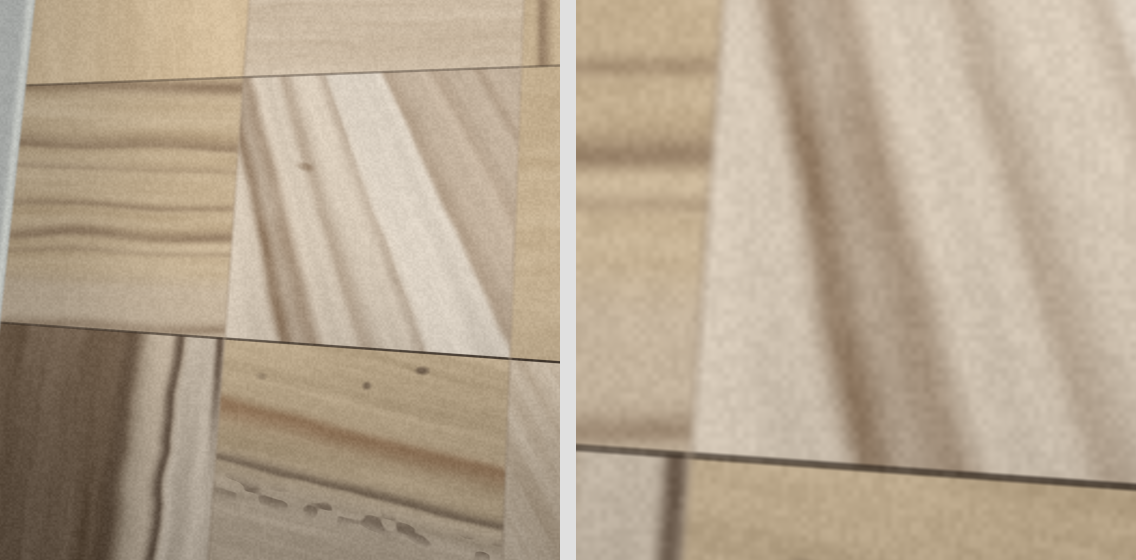
Left: the whole. Right: its middle third, enlarged.
Reproduce this texture procedurally as a WebGL 1 fragment shader.

```glsl
precision highp float;
uniform vec2 u_resolution;

const vec3 PALE = vec3(0.86, 0.82, 0.765);
const vec3 SAND = vec3(0.79, 0.725, 0.64);
const vec3 HONEY = vec3(0.76, 0.68, 0.56);
const vec3 TAN = vec3(0.67, 0.60, 0.52);
const vec3 BROWN = vec3(0.55, 0.46, 0.37);
const vec3 UMBER = vec3(0.39, 0.32, 0.26);
const vec3 WALL = vec3(0.64, 0.65, 0.64);

float hash(vec2 p) {
  p = fract(p * vec2(0.1031, 0.1137));
  p += dot(p, p.yx + 33.33);
  return fract((p.x + p.y) * p.x * 37.0);
}

float noise(vec2 p) {
  vec2 i = floor(p), f = fract(p);
  f = f * f * (3.0 - 2.0 * f);
  return mix(mix(hash(i), hash(i + vec2(1, 0)), f.x),
             mix(hash(i + vec2(0, 1)), hash(i + vec2(1, 1)), f.x), f.y);
}

float fbm(vec2 p) {
  return 0.55 * noise(p) + 0.3 * noise(p * 2.1 + 7.3) + 0.15 * noise(p * 4.3 + 19.1);
}

// Long streaks: x runs across the grain, y along it
float streaks(vec2 p, float frequency, float seed) {
  return fbm(vec2(p.x * frequency, p.y * 2.5) + seed) - 0.5;
}

// A vein with one crisp and one soft side
float vein(float across, float center, float crisp, float soft) {
  float d = across - center;
  d /= d < 0.0 ? crisp : soft;
  return exp(-d * d);
}

float knot(vec2 p, vec2 center, vec2 radius) {
  return 1.0 - smoothstep(0.3, 1.3, length((p - center) / radius));
}

// Seams of the slightly converging tile grid
float columnSeam(float k, float y) {
  return 0.0625 + 0.383 * k + 0.0535 * k * (k - 1.0) - (0.1085 - 0.035 * k) * (1.0 - y);
}

float rowSeam(float j, float x) {
  return 0.424 + 0.422 * j + x * (0.108 * j - 0.071);
}

vec3 plainTile(vec2 grain, vec3 base, float frequency, float contrast, float seed) {
  return base + contrast * streaks(grain, frequency, seed) * vec3(0.9, 1.0, 1.1);
}

// Level bands with dark veins
vec3 bandedTile(vec2 p) {
  float a = p.y + 0.035 * (p.x - 0.2) * smoothstep(0.85, 0.6, p.y);
  a += 0.012 * (noise(p * vec2(7, 12)) - 0.5);
  vec3 c = plainTile(vec2(a, p.x), HONEY, 32.0, 0.16, 3.0);
  c = mix(c, SAND, smoothstep(0.525, 0.48, a) * 0.8);
  float v = 0.8 * vein(a, 0.847, 0.014, 0.01) + 0.65 * vein(a, 0.74, 0.006, 0.018);
  v += 0.3 * vein(a, 0.698, 0.005, 0.009) + 0.55 * vein(a, 0.632, 0.006, 0.007);
  v += 0.75 * vein(a, 0.579, 0.008, 0.013) + 0.35 * vein(a, 0.55, 0.005, 0.007);
  v += 0.55 * vein(a, 0.418, 0.008, 0.012);
  return mix(c, BROWN, min(v, 1.0) * (0.7 + 0.5 * noise(p * vec2(8, 30))));
}

// Diagonal bands spreading toward the bottom
vec3 fannedTile(vec2 p) {
  float h = (0.865 - p.y) / 0.47;
  float a = (p.x + 0.051 * h) / (1.0 + 0.39 * h);
  a += 0.01 * (fbm(p * 9.0) - 0.5);
  vec3 c = mix(SAND, PALE, 0.55 + 0.45 * smoothstep(0.55, 0.6, a));
  c = mix(c, TAN * 1.08, 0.75 * smoothstep(0.678, 0.695, a));
  c += 0.11 * streaks(vec2(a, h * 0.3), 38.0, 11.0);
  float v = 0.85 * vein(a, 0.403, 0.009, 0.012) + 0.65 * vein(a, 0.438, 0.022, 0.012);
  v += 0.4 * vein(a, 0.502, 0.009, 0.016) + 0.33 * vein(a, 0.575, 0.013, 0.005);
  v += 0.3 * vein(a, 0.692, 0.008, 0.02) + 0.25 * vein(a, 0.78, 0.008, 0.02);
  v += 0.3 * vein(a, 0.86, 0.01, 0.015);
  v += 0.4 * knot(p + 0.2 * vec2(0.0, p.x - 0.54), vec2(0.545, 0.703), vec2(0.018, 0.008));
  return mix(c, BROWN, min(v, 1.0) * (0.75 + 0.35 * noise(p * 14.0)));
}

// Upright grain, dark on the left and pale on the right
vec3 darkTile(vec2 p) {
  float a = p.x - 0.14 * (p.y - 0.4) + 0.012 * (fbm(vec2(p.x * 3.0, p.y * 14.0)) - 0.5);
  vec3 c = mix(BROWN * 0.92, SAND, smoothstep(0.235, 0.275, a));
  c = mix(c, PALE, 0.5 * smoothstep(0.325, 0.345, a));
  c += 0.2 * streaks(vec2(a, p.y), 30.0, 23.0);
  float v = 0.85 * vein(a, 0.325, 0.012, 0.007) + 0.35 * vein(a, 0.24, 0.02, 0.012);
  v += 0.9 * vein(p.x, columnSeam(1.0, p.y) - 0.008, 0.008, 0.012) * smoothstep(0.12, 0.4, p.y);
  return mix(c, UMBER, min(v, 1.0));
}

// Sloping grain with knots and a trail of flecks
vec3 knottyTile(vec2 p) {
  float a = p.y + 0.25 * (p.x - 0.4) + 0.014 * (fbm(p * vec2(6, 14)) - 0.5);
  vec3 c = mix(SAND * 0.97, HONEY, smoothstep(0.12, 0.22, a));
  c += 0.16 * streaks(vec2(a, p.x), 42.0, 41.0);
  c = mix(c, vec3(0.58, 0.44, 0.32), 0.7 * vein(a, 0.277, 0.026, 0.013));
  float flecks = smoothstep(0.53, 0.7, noise(vec2(p.x * 36.0, a * 65.0)));
  float v = 0.6 * vein(a, 0.182, 0.006, 0.012) + 0.55 * flecks * vein(a, 0.135, 0.017, 0.015);
  v += 0.75 * knot(p, vec2(0.754, 0.338), vec2(0.014, 0.008));
  v += 0.6 * knot(p, vec2(0.655, 0.311), vec2(0.009, 0.008));
  v += 0.3 * knot(p, vec2(0.467, 0.328), vec2(0.01, 0.007));
  return mix(c, UMBER, min(v, 1.0));
}

vec3 pickColumn(vec3 left, vec3 middle, vec3 right, vec2 p) {
  float m1 = smoothstep(-0.003, 0.003, p.x - columnSeam(1.0, p.y));
  float m2 = smoothstep(-0.003, 0.003, p.x - columnSeam(2.0, p.y));
  return mix(mix(left, middle, m1), right, m2);
}

void main() {
  vec2 p = gl_FragCoord.xy / u_resolution;
  float wave = p.y + 0.025 * fbm(p * 9.0);

  // Three rows of three tiles
  vec3 topRight = mix(plainTile(p, HONEY, 30.0, 0.12, 5.0), BROWN, 0.8 * vein(p.x, 0.968, 0.009, 0.014));
  vec3 top = pickColumn(plainTile(p, HONEY * 1.07, 22.0, 0.1, 2.0),
                        plainTile(vec2(wave, p.x), SAND, 55.0, 0.1, 9.0), topRight, p);
  vec3 middle = pickColumn(bandedTile(p), fannedTile(p),
                           plainTile(vec2(wave, p.x), HONEY, 20.0, 0.14, 15.0), p);
  vec3 bottom = pickColumn(darkTile(p), knottyTile(p),
                           plainTile(vec2(p.x + 0.55 * p.y, p.y), SAND, 40.0, 0.16, 31.0), p);
  vec3 color = mix(bottom, middle, smoothstep(-0.002, 0.002, p.y - rowSeam(0.0, p.x)));
  color = mix(color, top, smoothstep(-0.002, 0.002, p.y - rowSeam(1.0, p.x)));

  // Joints
  for (int i = 0; i < 2; i++) {
    float k = float(i);
    float row = abs(p.y - rowSeam(k, p.x));
    float depth = mix(mix(0.5, 0.95, p.x), 0.4, k);
    color = mix(color, UMBER * 0.6, depth * (1.0 - smoothstep(0.0008, 0.0035, row)));
    float column = abs(p.x - columnSeam(k + 1.0, p.y));
    color = mix(color, TAN, 0.35 * (1.0 - smoothstep(0.001, 0.006, column)));
  }

  // Falling light, wall strip and surface grain
  color *= mix(0.76, 1.02, smoothstep(-0.1, 0.62, p.y)) * mix(0.84, 1.0, smoothstep(0.0, 0.4, p.x));
  float edge = p.x - columnSeam(0.0, p.y);
  vec3 wall = mix(WALL, vec3(0.76, 0.77, 0.75), vein(edge, -0.008, 0.008, 0.008));
  color = mix(wall, color, smoothstep(-0.003, 0.004, edge));
  color += 0.05 * (noise(p * 260.0) - 0.5) + 0.03 * (fbm(p * 60.0) - 0.5);
  gl_FragColor = vec4(clamp(color, 0.0, 1.0), 1.0);
}
```
